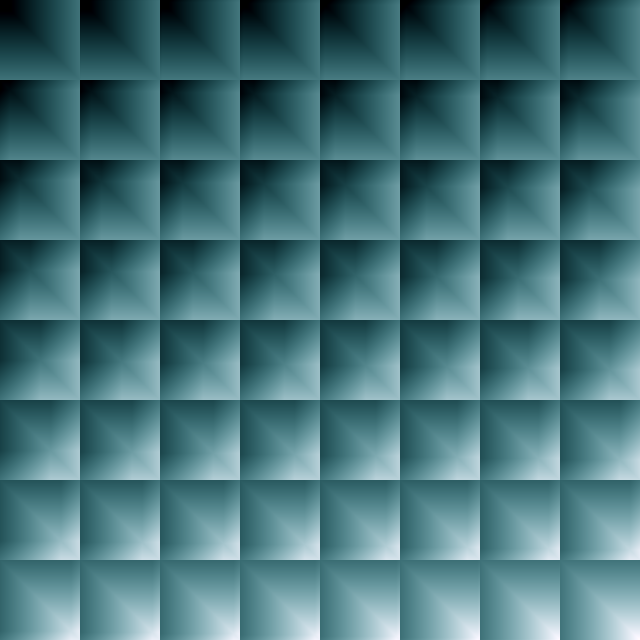
Write a Shadertoy shader that draws this pattern.

```glsl
// Draws an 8 by 8 grid of teal tiles: slices through the mid-range lightness of a cube.

const float TILES = 8.0;
const int SAMPLES = 2;

// Mean of the largest and smallest coordinate, creased where coordinates tie.
float midRange(vec3 p) {
    float high = max(p.x, max(p.y, p.z));
    float low = min(p.x, min(p.y, p.z));
    return 0.5 * (high + low);
}

// Black through teal to white; red rises late, green and blue almost linearly.
vec3 tealRamp(float light) {
    float red = light * light + 0.04 * light - 0.02;
    float green = 1.08 * light - 0.09;
    float blue = 1.10 * light - 0.075;
    return clamp(vec3(red, green, blue), 0.0, 1.0);
}

// Slice depth grows from tile to tile, left to right and then down the rows.
float sliceDepth(vec2 tile, float tiles) {
    return (tile.y * tiles + tile.x) / (tiles * tiles - 1.0);
}

// Position is measured from the top left, from 0 to 1 across the canvas.
vec3 tileGrid(vec2 position, float tiles) {
    vec2 grid = position * tiles;
    vec2 tile = clamp(floor(grid), 0.0, tiles - 1.0);
    vec2 local = grid - tile;
    return tealRamp(midRange(vec3(local, sliceDepth(tile, tiles))));
}

void mainImage(out vec4 fragColor, in vec2 fragCoord) {
    vec3 total = vec3(0.0);

    // Average subsamples to smooth the tile borders.
    for (int j = 0; j < SAMPLES; j++) {
        for (int i = 0; i < SAMPLES; i++) {
            vec2 offset = (vec2(i, j) + 0.5) / float(SAMPLES) - 0.5;
            vec2 uv = (fragCoord + offset) / iResolution.xy;
            total += tileGrid(vec2(uv.x, 1.0 - uv.y), TILES);
        }
    }
    fragColor = vec4(total / float(SAMPLES * SAMPLES), 1.0);
}
```
